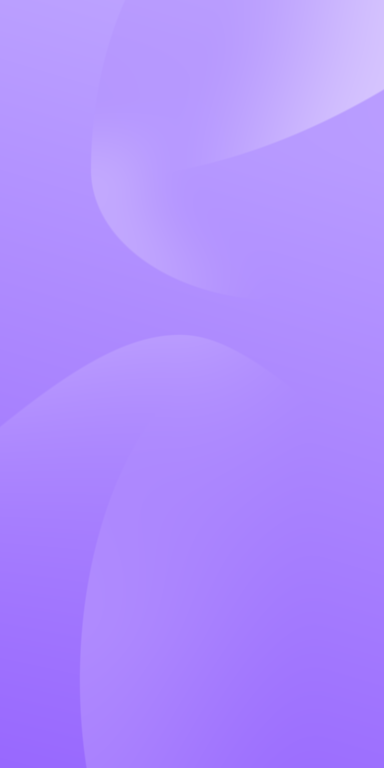
A Shadertoy shader for this background:

```glsl
// Soft violet gradient with translucent, curved petals lit along their rims.

// Antialiased coverage of the region where the field is negative.
float coverage(float field) {
    float width = max(fwidth(field), 1e-5);
    return 1.0 - smoothstep(-width, width, field);
}

// Radial coordinate of an ellipse: 1 on its outline.
float ellipseRadius(vec2 p, vec2 center, vec2 radii) {
    return length((p - center) / radii);
}

// Fades from 1 to 0 as v runs from a to b.
float fadeOut(float a, float b, float v) {
    return 1.0 - smoothstep(a, b, v);
}

void mainImage(out vec4 fragColor, in vec2 fragCoord) {
    // Canvas spans 0..1 across and 0..2 upward.
    vec2 p = fragCoord / iResolution.xy * vec2(1.0, 2.0);
    const vec3 deepViolet = vec3(0.595, 0.405, 0.995);
    const vec3 paleLilac = vec3(0.75, 0.655, 1.0);
    const vec3 shade = vec3(0.66, 0.50, 0.99);
    const vec3 light = vec3(1.0, 0.995, 0.99);

    // Slightly tilted backdrop.
    vec3 color = mix(deepViolet, paleLilac, (p.y + 0.3 * p.x) / 2.3);

    // Lower hill: a rounded crest with different slopes on each side.
    float across = p.x - 0.469;
    float roundness = across < 0.0 ? 0.3385 : 0.2344;
    float crest = 1.128 + roundness - length(vec2(across, roundness));
    float hillGlow = 0.15 * exp(-max(crest - p.y, 0.0) / 0.25)
        * smoothstep(-0.6, 0.4, p.x) * fadeOut(0.45, 0.82, p.x);
    color = mix(color, light, hillGlow * coverage(p.y - crest));

    // Tall lower petal, brightest along its left rim.
    float petal = ellipseRadius(p, vec2(0.690, 0.229), vec2(0.482, 0.859));
    float petalGlow = 0.165 * fadeOut(0.15, 0.85, p.x) * fadeOut(0.3, 1.0, p.y);
    color = mix(color, light, petalGlow * coverage(petal - 1.0));

    // Upper egg: shaded at the top, glowing along its lower left rim.
    float eggHeight = p.y < 1.557 ? 0.339 : 0.773;
    float egg = ellipseRadius(p, vec2(0.729, 1.557), vec2(0.492, eggHeight));
    float eggMask = coverage(egg - 1.0);
    float eggGlow = 0.20 * smoothstep(0.4, 1.0, egg)
        * fadeOut(0.3, 0.72, p.x) * fadeOut(1.5, 1.75, p.y);
    color = mix(color, shade, 0.2 * smoothstep(1.55, 1.9, p.y) * eggMask);
    color = mix(color, light, eggGlow * eggMask);

    // Bright corner sheet above a gently rising curve.
    float run = p.x - 0.43;
    float sheetEdge = 1.55 + run * (0.17 + 0.37 * run);
    float sheetGlow = 0.42 * smoothstep(0.42, 1.0, p.x - 0.35 * (p.y - 1.6));
    color = mix(color, light, sheetGlow * coverage(sheetEdge - p.y));

    fragColor = vec4(color, 1.0);
}
```
